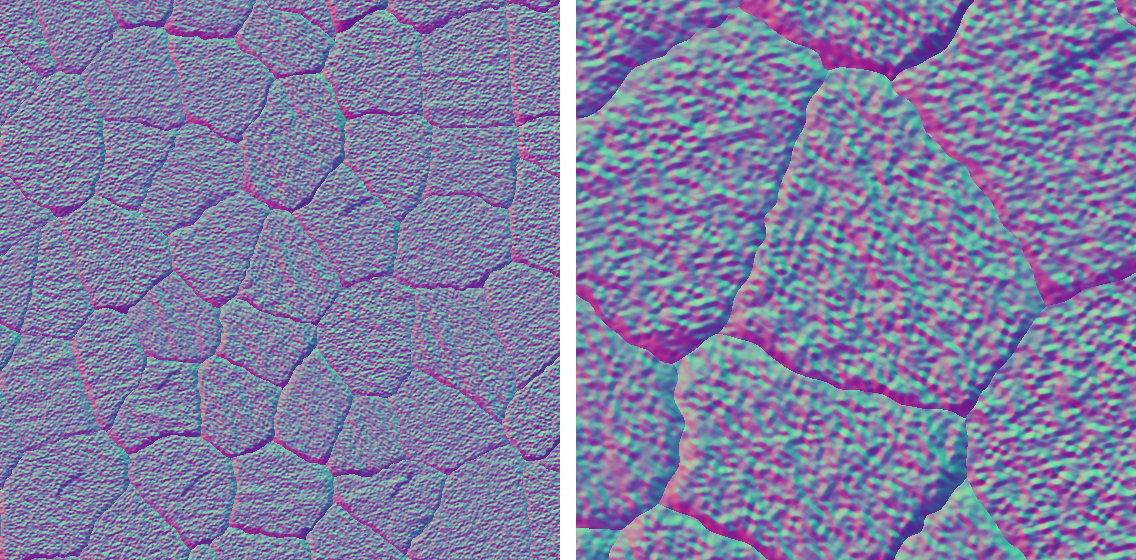
Left: the whole. Right: its middle third, enlarged.
A three.js fragment shader for this texture map:

```glsl
varying vec2 vUv;

const vec2 STONES = vec2(6.6, 6.1);         // stones across and up
const float JITTER = 0.92;                  // irregularity of the layout
const float JOINT_WIDTH = 0.052;            // wall width, in stone units
const float JOINT_SLOPE = 2.1;
const float CORNER_ROUNDING = 24.0;         // lower is rounder
const vec2 GRAIN_FREQ = vec2(185.0, 235.0);
const float GRAIN_HEIGHT = 0.0043;
const vec2 PIT_FREQ = vec2(62.0, 95.0);
const float PIT_HEIGHT = 0.003;
const vec2 STREAK_FREQ = vec2(11.0, 60.0);
const float STREAK_HEIGHT = 0.006;
const vec2 CRACK_NORMAL = vec2(-0.64, 0.77);
const float SAMPLE_STEP = 0.0009;
const vec3 NEUTRAL = vec3(0.5, 0.5, 0.53);
const vec3 RELIEF = vec3(0.36, 0.46, 0.13); // channel strength of the normal
const mat2 CROSS_TURN = mat2(0.82, -0.57, 0.57, 0.82);

float hash(vec2 p) {
  return fract(sin(dot(p, vec2(127.1, 311.7))) * 43758.5453);
}

vec2 hash2(vec2 p) {
  return vec2(hash(p), hash(p + 57.3));
}

float noise(vec2 p) {
  vec2 i = floor(p);
  vec2 f = fract(p);
  f = f * f * (3.0 - 2.0 * f);
  return mix(mix(hash(i), hash(i + vec2(1.0, 0.0)), f.x),
             mix(hash(i + vec2(0.0, 1.0)), hash(i + vec2(1.0, 1.0)), f.x), f.y);
}

vec2 stoneCenter(vec2 cell) {
  return cell + 0.5 + JITTER * (hash2(cell) - 0.5);
}

// Rounded distance to the joint; also gives the stone and the inward direction
float jointDistance(vec2 p, out vec2 stone, out vec2 inward) {
  vec2 base = floor(p);
  float nearest = 1e3;
  for (int y = -1; y <= 1; y++) {
    for (int x = -1; x <= 1; x++) {
      vec2 cell = base + vec2(float(x), float(y));
      vec2 d = stoneCenter(cell) - p;
      if (dot(d, d) < nearest) {
        nearest = dot(d, d);
        stone = cell;
      }
    }
  }
  vec2 own = stoneCenter(stone) - p;
  float total = 0.0;
  inward = vec2(0.0);
  for (int y = -2; y <= 2; y++) {
    for (int x = -2; x <= 2; x++) {
      if (x == 0 && y == 0) continue;
      vec2 other = stoneCenter(stone + vec2(float(x), float(y))) - p;
      vec2 dir = normalize(other - own);
      float w = exp(-CORNER_ROUNDING * dot(0.5 * (own + other), dir));
      total += w;
      inward -= dir * w;
    }
  }
  inward /= max(total, 1e-9);
  return -log(max(total, 1e-9)) / CORNER_ROUNDING;
}

// Rough stone surface: two crossed grain layers, pits and long streaks
float surface(vec2 uv, mat2 turn, float streaks) {
  vec2 q = turn * uv;
  float grain = noise(q * GRAIN_FREQ) + 0.8 * noise(CROSS_TURN * q * GRAIN_FREQ * 1.25 + 17.0);
  return GRAIN_HEIGHT * grain
       + PIT_HEIGHT * noise(q * PIT_FREQ + 13.0)
       + STREAK_HEIGHT * streaks * noise(q * STREAK_FREQ + 31.0);
}

void main() {
  // Uneven outlines
  vec2 p = vUv * STONES + 20.0;
  p += 0.16 * (vec2(noise(p * 2.5), noise(p * 2.5 + 40.0)) - 0.5);
  p += 0.04 * (vec2(noise(p * 13.0), noise(p * 13.0 + 70.0)) - 0.5);

  vec2 stone;
  vec2 inward;
  float d = jointDistance(p, stone, inward);
  float seed = hash(stone + 5.7);

  // Surface gradient, turned differently on each stone
  float angle = 0.8 * (hash(stone + 9.1) - 0.5);
  if (seed > 0.88) angle = -1.2;
  mat2 turn = mat2(cos(angle), -sin(angle), sin(angle), cos(angle));
  float streaks = smoothstep(0.4, 0.95, seed);
  vec2 e = vec2(SAMPLE_STEP, 0.0);
  float h = surface(vUv, turn, streaks);
  vec2 slope = vec2(surface(vUv + e.xy, turn, streaks) - h,
                    surface(vUv + e.yx, turn, streaks) - h) / SAMPLE_STEP;
  slope *= mix(0.85, 1.15, hash(stone + 3.3));

  // Ragged joint walls, faint in places, and a slight dome
  float width = JOINT_WIDTH * mix(0.55, 1.45, noise(p * 5.0 + 8.0));
  float edge = d + 0.03 * (noise(p * 26.0 + 3.0) - 0.5);
  float wall = 1.0 - smoothstep(0.3 * width, 1.15 * width, edge);
  float level = mix(0.35, 1.0, hash(stone + 2.4)) * (0.72 + 0.45 * inward.y - 0.1 * inward.x);
  level *= mix(0.5, 1.2, noise(p * 2.2 + 90.0));
  slope *= 1.0 - 0.3 * wall;
  slope += inward * (JOINT_SLOPE * level * wall + 0.06 * exp(-8.0 * max(d, 0.0)));

  // Short crack on a few stones
  vec2 local = p - stoneCenter(stone);
  float across = dot(local, CRACK_NORMAL) / 0.02;
  float along = abs(dot(local, vec2(CRACK_NORMAL.y, -CRACK_NORMAL.x)) - 0.15);
  float crack = exp(-across * across) * (1.0 - smoothstep(0.15, 0.24, along));
  slope += CRACK_NORMAL * 1.6 * crack * step(0.9, hash(stone + 6.6));

  // Normal as colour
  vec3 n = normalize(vec3(slope.x, -slope.y, 1.0));
  gl_FragColor = vec4(NEUTRAL + RELIEF * n + vec3(0.0, 0.0, 0.05 * n.y), 1.0);
}
```
